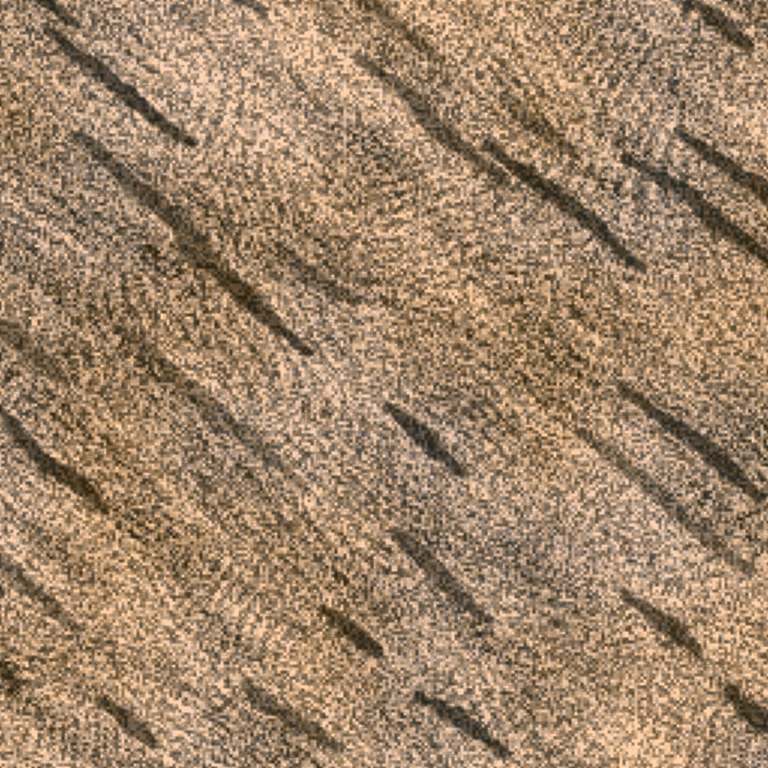
A WebGL 2 fragment shader for this texture:

```glsl
#version 300 es
precision highp float;

uniform vec2 u_resolution;
out vec4 fragColor;

#define GRAIN_CELLS 256.0
#define GRAIN_CONTRAST 0.98
#define GROOVE_ANGLE -0.68
#define GROOVE_SPACING vec2(0.29, 0.115)
#define GROOVE_DENSITY 0.72
#define GROOVE_RADIUS 0.0115
#define PATCH_CELLS 8.0
#define RIDGE_PERIOD 0.0185
#define RIDGE_DEPTH 0.17
#define BASE_TONE 0.55
#define SHADOW vec3(0.27, 0.225, 0.155)
#define LIGHT vec3(0.93, 0.77, 0.63)

const float TAU = 6.2831853;

float hash(vec2 p) {
    vec3 q = fract(p.xyx * 0.1031);
    q += dot(q, q.yzx + 33.33);
    return fract((q.x + q.y) * q.z);
}

vec2 hash2(vec2 p) {
    return vec2(hash(p + 17.3), hash(p + 71.9));
}

mat2 rotation(float angle) {
    float c = cos(angle), s = sin(angle);
    return mat2(c, -s, s, c);
}

float valueNoise(vec2 p) {
    vec2 cell = floor(p), f = fract(p);
    f = f * f * (3.0 - 2.0 * f);
    float low = mix(hash(cell), hash(cell + vec2(1, 0)), f.x);
    float high = mix(hash(cell + vec2(0, 1)), hash(cell + vec2(1, 1)), f.x);
    return mix(low, high, f.y);
}

// Cellular patches of fine ridges, each with its own heading
float ridges(vec2 p) {
    vec2 scaled = p * PATCH_CELLS, home = floor(scaled);
    vec2 bend = 0.006 * sin(p.yx * vec2(43.0, 37.0) + 2.0 * sin(p * 19.0));
    float total = 0.0, weights = 0.0;
    for (int y = -1; y <= 1; y++) {
        for (int x = -1; x <= 1; x++) {
            vec2 cell = home + vec2(x, y);
            vec2 offset = scaled - cell - hash2(cell);
            float turn = hash(cell + 5.1) * 2.0 - 1.0;
            float heading = GROOVE_ANGLE + 1.5 * turn * turn * turn;
            vec2 local = rotation(heading) * (p + bend);
            float weight = exp(-7.0 * dot(offset, offset));
            float period = RIDGE_PERIOD * mix(0.8, 1.35, hash(cell + 9.7));
            total += weight * sin(TAU * (local.y / period + hash(cell)));
            weights += weight;
        }
    }
    return total / max(weights, 1e-4);
}

// Short tapered cuts scattered over a jittered grid; x runs along them
float grooves(vec2 p) {
    vec2 home = floor(p / GROOVE_SPACING);
    float depth = 0.0;
    for (int y = -1; y <= 1; y++) {
        for (int x = -1; x <= 1; x++) {
            vec2 cell = home + vec2(x, y);
            if (hash(cell + 3.3) > GROOVE_DENSITY) continue;
            vec2 jitter = mix(vec2(0.1), vec2(0.9), hash2(cell));
            vec2 local = p - (cell + jitter) * GROOVE_SPACING;
            local = rotation(0.16 * (hash(cell + 8.2) - 0.5)) * local;
            float halfLength = mix(0.04, 0.165, hash(cell + 6.4));
            float along = clamp(local.x, -halfLength, halfLength);
            float taper = 1.0 - 0.45 * abs(along) / halfLength;
            float radius = GROOVE_RADIUS * taper;
            float d = length(local - vec2(along, 0.0)) - radius;
            float strength = mix(0.6, 1.0, smoothstep(0.0, 0.5, hash(cell + 2.6)));
            depth = max(depth, strength * (1.0 - smoothstep(-0.004, 0.005, d)));
        }
    }
    return depth;
}

void main() {
    vec2 uv = gl_FragCoord.xy / min(u_resolution.x, u_resolution.y);
    vec2 aligned = rotation(GROOVE_ANGLE) * uv + 4.0;

    // Grain and slow variation
    vec2 grainPos = uv * GRAIN_CELLS;
    float grain = valueNoise(grainPos) - 0.5;
    float streak = valueNoise(aligned * vec2(8.0, 34.0)) - 0.5;
    float broad = valueNoise(uv * 6.0 + 31.0) - 0.5;

    // Rough, slightly wavy cuts
    float wave = valueNoise(aligned * 14.0) - 0.5;
    float rough = valueNoise(uv * 75.0) - 0.5;
    float cut = grooves(aligned + vec2(0.0, 0.012 * wave + 0.007 * rough));

    // Tone
    float ridgeFade = mix(0.55, 1.0, valueNoise(uv * 11.0 + 7.0));
    float tone = BASE_TONE + GRAIN_CONTRAST * grain;
    tone += RIDGE_DEPTH * ridgeFade * ridges(uv) + 0.36 * streak + 0.26 * broad;
    tone = mix(tone, 0.02 + 0.42 * grain, cut);
    float sparkle = smoothstep(0.8, 0.95, valueNoise(grainPos + 211.0));
    tone += 0.22 * sparkle * (1.0 - 0.7 * cut);

    // Colour, with faint cool and warm drifts
    vec3 color = mix(SHADOW, LIGHT, clamp(tone, -0.2, 1.1));
    float drift = valueNoise(uv * 7.0 + 53.0) - 0.5;
    float fleck = valueNoise(grainPos * 0.6 + 97.0) - 0.5;
    color += (0.07 * drift + 0.06 * fleck) * vec3(-0.5, 0.1, 1.0);
    fragColor = vec4(clamp(color, 0.0, 1.0), 1.0);
}
```
